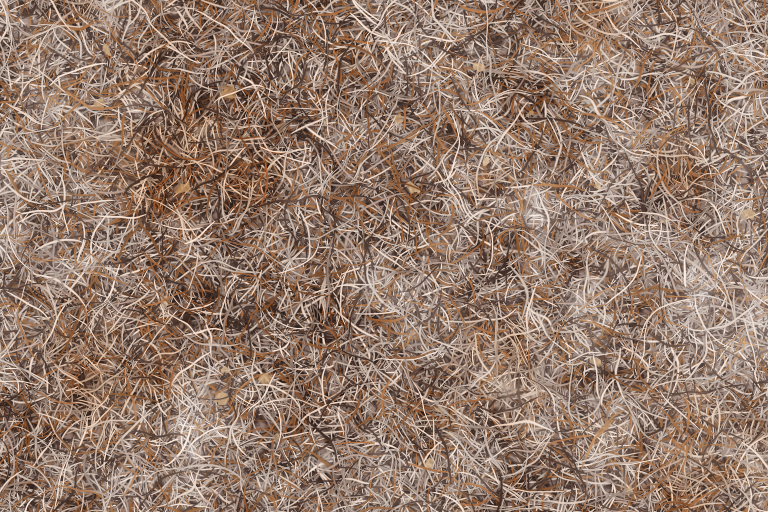
Reproduce this texture procedurally as a Shadertoy shader.

```glsl
// Matted animal-hair felt: many layers of short, bent fibres in rust, dark brown,
// grey and cream are laid over a mottled brown ground, short and dull ones first.
// Sparse chips and pale fluff sit on top; broad noise varies the overall light.

vec3 hash3(vec2 p) {
    vec3 q = fract(p.xyx * vec3(0.1031, 0.1030, 0.0973));
    q += dot(q, q.yxz + 33.33);
    return fract((q.xxy + q.yzz) * q.zyx);
}

float noise(vec2 p) {
    vec2 i = floor(p), f = fract(p);
    f = f * f * (3.0 - 2.0 * f);
    vec2 e = vec2(0.0, 1.0);
    return mix(mix(hash3(i).x, hash3(i + e.yx).x, f.x),
               mix(hash3(i + e.xy).x, hash3(i + e.yy).x, f.x), f.y);
}

float fbm(vec2 p) {
    float sum = 0.0, gain = 0.5;
    for (int i = 0; i < 4; i++) {
        sum += gain * noise(p);
        p = mat2(1.6, 1.2, -1.2, 1.6) * p + 17.3;
        gain *= 0.5;
    }
    return sum / 0.9375;
}

vec2 turn(vec2 p, float angle) {
    float c = cos(angle), s = sin(angle);
    return vec2(c * p.x + s * p.y, c * p.y - s * p.x);
}

// Picks a fibre colour; higher layers hold more cream hairs.
vec3 fibreColor(float pick, float shade, float height) {
    vec3 color = vec3(0.90, 0.82, 0.765);
    if (pick < 0.72 - 0.12 * height) color = vec3(0.70, 0.60, 0.55);
    if (pick < 0.40) color = vec3(0.65, 0.42, 0.25);
    if (pick < 0.22 - 0.06 * height) color = vec3(0.34, 0.25, 0.215);
    return color * mix(0.84, 1.12, shade);
}

// Lays one bent, tapered fibre per cell over the colour, each with a faint shadow.
void addFibres(inout vec3 color, vec2 p, float cell, float seed, float height, float pixel) {
    vec2 grid = p / cell, home = floor(grid);
    for (int k = 0; k < 9; k++) {
        vec2 id = home + vec2(k % 3 - 1, k / 3 - 1);
        vec3 place = hash3(id + seed * 41.7);
        vec3 kind = hash3(id + seed * 41.7 + 313.1);
        vec2 d = turn(grid - id - place.xy, place.z * 6.2832);
        float bend = kind.z - 0.5;
        float halfLength = mix(0.4, 0.85, kind.y);
        float along = abs(d.x) / halfLength;
        if (along > 1.0) continue;

        float dist = cell * abs(d.y - bend * d.x * d.x) / sqrt(1.0 + 4.0 * bend * bend * d.x * d.x);
        float width = mix(0.0007, 0.0016, fract(kind.y * 7.3)) * (1.0 + 0.3 * height);
        width *= sqrt(1.0 - along * along * along);

        float shadow = exp(-dist * dist / (9.0 * width * width + 1e-7));
        color *= 1.0 - 0.11 * shadow;
        float cover = 1.0 - smoothstep(max(width - 0.7 * pixel, 0.0), width + 0.7 * pixel, dist);
        cover *= min(1.0, 2.2 * width / pixel);
        color = mix(color, fibreColor(kind.x, fract(kind.z * 9.1), height), cover);
    }
}

// Scatters ragged straw chips and soft tufts of fluff, in a few cells only.
void addFlecks(inout vec3 color, vec2 p, float pixel) {
    vec2 grid = p / 0.125, home = floor(grid);
    for (int k = 0; k < 9; k++) {
        vec2 id = home + vec2(k % 3 - 1, k / 3 - 1);
        vec3 place = hash3(id + 71.3), kind = hash3(id + 519.7);
        vec2 d = turn((grid - id - place.xy) * 0.125, place.z * 6.2832);
        d.y *= mix(1.0, 1.7, kind.y);
        float ragged = length(d) + 0.010 * (noise(p * 130.0) - 0.5);
        float size = mix(0.006, 0.013, kind.z);
        if (kind.x < 0.24) {
            float chip = 1.0 - smoothstep(size - pixel, size + pixel, ragged);
            vec3 straw = mix(vec3(0.75, 0.59, 0.42), vec3(0.88, 0.77, 0.63), kind.y);
            color = mix(color, straw * (0.9 + 0.2 * noise(p * 210.0)), 0.82 * chip);
        } else if (kind.x < 0.50) {
            float fluff = exp(-ragged * ragged / (size * size * 2.0));
            color = mix(color, vec3(0.85, 0.79, 0.76), 0.55 * fluff);
        }
    }
}

void mainImage(out vec4 fragColor, in vec2 fragCoord) {
    vec2 uv = fragCoord / iResolution.y;
    float pixel = 1.0 / iResolution.y;

    // Mottled ground seen through the gaps.
    float mottle = smoothstep(0.25, 0.75, fbm(uv * 75.0));
    vec3 color = mix(vec3(0.25, 0.18, 0.16), vec3(0.63, 0.53, 0.49), mottle);

    // Fibres follow a slightly wavy plane, so none is a perfect arc.
    vec2 wave = vec2(noise(uv * 26.0), noise(uv * 26.0 + 53.0)) - 0.5;
    vec2 p = uv + 0.011 * wave + 3.0;
    const int LAYERS = 24;
    for (int i = 0; i < LAYERS; i++) {
        float height = float(i) / float(LAYERS - 1);
        vec2 q = turn(p, float(i) * 1.37) + 9.0;
        addFibres(color, q, mix(0.030, 0.085, height * height), float(i) + 1.0, height, pixel);
        if (i == LAYERS - 5) addFlecks(color, p, pixel);
    }

    // Rust stains, then a broad dark hollow left of the middle and smaller patches.
    float rust = smoothstep(0.5, 0.8, fbm(uv * 6.0 + 31.0));
    color *= mix(vec3(1.0), vec3(1.0, 0.93, 0.85), rust);
    vec2 hollow = uv - vec2(0.40, 0.55);
    float gloom = 0.80 + 0.28 * exp(-3.0 * dot(hollow, hollow));
    gloom += 0.75 * (fbm(uv * 5.0 + 7.0) - 0.5) + 0.45 * (noise(uv * 19.0) - 0.5);
    color = pow(color, vec3(max(gloom, 0.45)));

    fragColor = vec4(clamp(color, 0.0, 1.0), 1.0);
}
```
